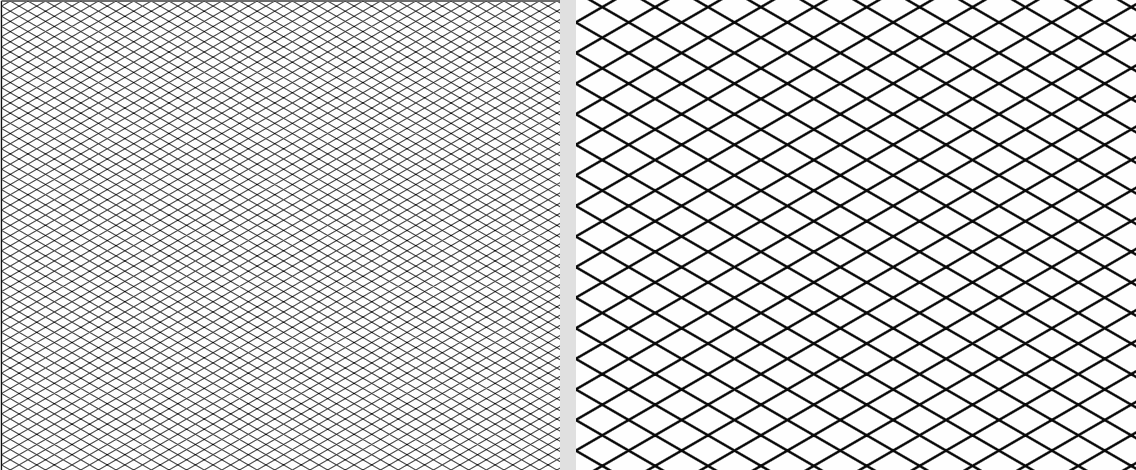
Left: the whole. Right: its middle third, enlarged.
Give the GLSL for this pattern, as a WebGL 2 fragment shader.

```glsl
#version 300 es
precision highp float;
// Isometric drafting grid: two families of thin slanted lines form flat rhombi,
// ruled off by a border at the left and top. Lines are integer levels of two
// skewed coordinates, drawn with box-filtered coverage; crossings vary in tone.

#define REPEATS vec2(31.76, 46.1)   // rhombi across and down
#define ORIGIN vec2(0.0026, 0.0018) // top left corner of the grid
#define LINE_WIDTH 0.00148          // in canvas widths, as is ORIGIN
#define BORDER_WIDTH 0.0022
#define SOFTNESS 1.2                // filter width in pixels
#define NODE_VARIATION 0.7          // spread of ink at the crossings
#define PAPER vec3(0.995)
#define INK vec3(0.04)

uniform vec2 u_resolution;
out vec4 fragColor;

float hash(vec2 p) {
    return fract(sin(dot(p, vec2(127.1, 311.7))) * 43758.5453);
}

// Part of the filter window covered by a line at signed distance d.
float coverage(float d, float width, float window) {
    float h = 0.5 * width;
    return (clamp(d + 0.5 * window, -h, h) - clamp(d - 0.5 * window, -h, h)) / window;
}

void main() {
    // Canvas widths, measured down from the top left corner.
    vec2 p = vec2(gl_FragCoord.x, u_resolution.y - gl_FragCoord.y) / u_resolution.x;
    p -= ORIGIN;
    float window = SOFTNESS / u_resolution.x;

    // Skewed coordinates: grid lines lie at their integers.
    vec2 pitch = vec2(1.0, u_resolution.y / u_resolution.x) / REPEATS;
    vec2 cell = p / pitch;
    vec2 skew = vec2(cell.x + cell.y, cell.x - cell.y) + 0.5;
    vec2 node = floor(skew + 0.5);
    float spacing = pitch.x * pitch.y / length(pitch);
    vec2 dist = (skew - node) * spacing;

    // Two line families, with lighter and darker crossings.
    float rising = coverage(dist.x, LINE_WIDTH, window);
    float falling = coverage(dist.y, LINE_WIDTH, window);
    float crossing = min(rising, falling);
    float tone = 0.4 + NODE_VARIATION * (hash(node) - 0.5);
    float ink = max(rising, falling) + crossing * tone;

    // Keep the margin outside the border clear, then rule the border.
    vec2 inside = clamp(p / window + 0.5, 0.0, 1.0);
    ink *= inside.x * inside.y;
    float left = coverage(p.x, BORDER_WIDTH, window) * inside.y;
    float top = coverage(p.y, BORDER_WIDTH, window) * inside.x;
    ink = max(ink, max(left, top));

    fragColor = vec4(mix(PAPER, INK, clamp(ink, 0.0, 1.0)), 1.0);
}
```
